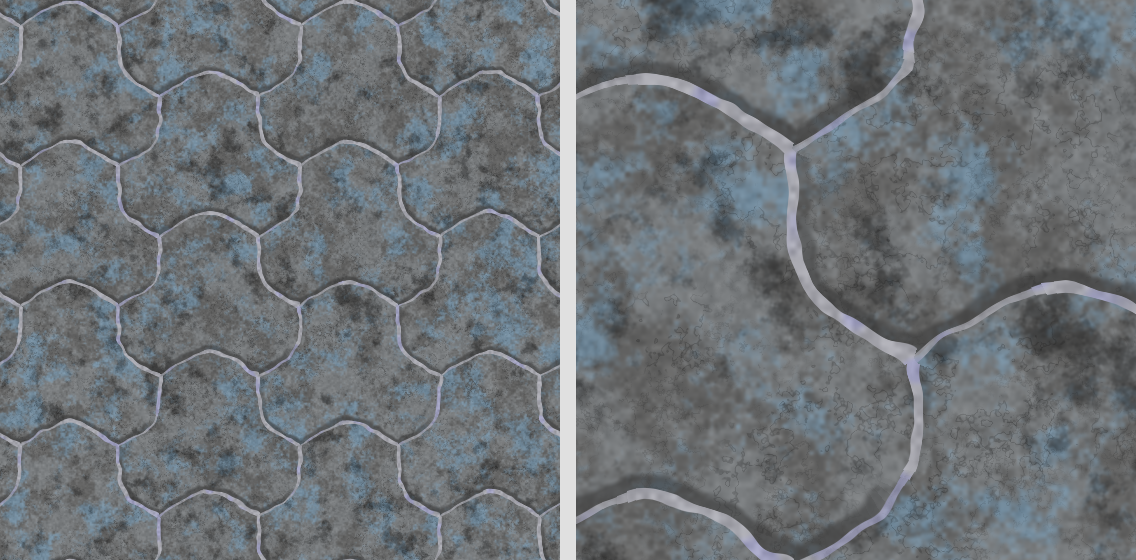
Left, the full canvas; right, a detail of the centre.
Reproduce this pattern procedurally as a Shadertoy shader.

```glsl
#define ROWS 4.0
#define ORIGIN vec2(0.141, 0.818)
#define TOP_WIDTH 0.708
#define BUMP 0.23
#define ROUNDING 3.0
#define STEPS 16
#define MORTAR_HALF 0.0145
#define SHADOW_WIDTH 0.05
#define WOBBLE 0.022
#define SHADOW_DIR vec2(0.35, 0.94)
#define MORTAR_COLOR vec3(0.66, 0.66, 0.69)
#define BLUE_COLOR vec3(0.43, 0.58, 0.69)

struct Joint {
    float side;   // signed distance, positive on the upper side
    vec2 normal;  // points to the upper side
    vec2 tile;    // lattice position of the paver
};

float hash(vec2 p) {
    vec3 q = fract(vec3(p.xyx) * 0.1031);
    q += dot(q, q.yzx + 33.33);
    return fract((q.x + q.y) * q.z);
}

float noise(vec2 p) {
    vec2 i = floor(p), f = fract(p);
    f = f * f * (3.0 - 2.0 * f);
    return mix(mix(hash(i), hash(i + vec2(1, 0)), f.x),
               mix(hash(i + vec2(0, 1)), hash(i + 1.0), f.x), f.y);
}

float fbm(vec2 p) {
    float sum = 0.0, amp = 0.5;
    for (int i = 0; i < 5; i++) {
        sum += amp * noise(p);
        p = mat2(1.6, 1.2, -1.2, 1.6) * p + 7.3;
        amp *= 0.68;
    }
    return sum / 1.335;
}

// Rational curve: nearly straight arms with a rounded corner
vec2 bend(vec2 a, vec2 corner, vec2 b, float t) {
    float u = 1.0 - t;
    vec3 w = vec3(u * u, 2.0 * ROUNDING * u * t, t * t);
    return (a * w.x + corner * w.y + b * w.z) / (w.x + w.y + w.z);
}

// Each lattice cell owns a top bump and two flanks; keep the nearest
Joint nearestJoint(vec2 p) {
    Joint best = Joint(0.0, vec2(0, 1), vec2(0));
    float nearest = 1e3;
    float column = floor(p.x);
    for (int i = -1; i <= 1; i++)
    for (int k = 0; k < 3; k++) {
        float col = column + float(i);
        vec2 q = p - col * vec2(1.0, 0.5);
        float row = floor(q.y - (k == 0 ? 0.1 : -0.25) + 0.5);
        q.y -= row;

        float flank = k == 1 ? 1.0 : -1.0;
        vec2 a = vec2(k == 1 ? TOP_WIDTH : 0.0, 0.0);
        vec2 b = a + vec2(flank * (1.0 - TOP_WIDTH), -0.5);
        vec2 corner = a - vec2(0.0, 0.35);
        vec2 above = vec2(flank, 0.5);
        if (k == 0) {
            b = vec2(TOP_WIDTH, 0.0);
            corner = vec2(0.5 * TOP_WIDTH, BUMP);
            above = vec2(0, 1);
        }
        vec2 start = a;
        for (int s = 1; s <= STEPS; s++) {
            vec2 end = bend(a, corner, b, float(s) / float(STEPS));
            vec2 along = end - start;
            vec2 d = q - start;
            d -= along * clamp(dot(d, along) / dot(along, along), 0.0, 1.0);
            float dist = length(d);
            if (dist < nearest) {
                nearest = dist;
                vec2 n = normalize(vec2(-along.y, along.x)) * (k == 2 ? -1.0 : 1.0);
                float up = dot(d, n) < 0.0 ? -1.0 : 1.0;
                vec2 cell = vec2(col, 0.5 * col + row);
                best = Joint(up * dist, n, up > 0.0 ? cell + above : cell);
            }
            start = end;
        }
    }
    return best;
}

// Thin broken lines along the mid level of the noise
float cracks(vec2 p, float width) {
    return 1.0 - smoothstep(0.0, width, abs(fbm(p) - 0.5));
}

vec3 stone(vec2 p, float tone) {
    float grain = noise(p * 80.0) + noise(p * 42.0) - 1.0;
    float cloud = fbm(p * 6.5) + 0.06 * grain;
    vec3 col = mix(vec3(0.395, 0.395, 0.393), vec3(0.475, 0.487, 0.495), smoothstep(0.33, 0.62, cloud));
    float blue = smoothstep(0.46, 0.74, fbm(p * 5.5 + 31.0) + 0.1 * grain + 0.05 * (tone - 0.5));
    col = mix(col, BLUE_COLOR, 0.62 * blue);
    float blotch = smoothstep(0.53, 0.78, fbm(p * 8.5 + 57.0) + 0.06 * grain);
    float crack = cracks(p * 9.0 + 83.0, 0.025) * smoothstep(0.35, 0.65, noise(p * 5.0 + 11.0));
    crack += 0.6 * cracks(p * 17.0 + 19.0, 0.035) * smoothstep(0.4, 0.7, noise(p * 7.0 + 3.0));
    col *= (1.0 - 0.36 * blotch) * (1.0 - 0.17 * crack);
    return col * (0.99 + 0.03 * tone) + 0.06 * grain;
}

void mainImage(out vec4 fragColor, in vec2 fragCoord) {
    vec2 p = fragCoord / iResolution.y * ROWS;
    float aa = ROWS / iResolution.y;

    // Ragged joint outline
    vec2 ragged = vec2(noise(p * 14.0), noise(p * 14.0 + 40.0)) - 0.5;
    Joint joint = nearestJoint(p - ORIGIN + WOBBLE * ragged);
    float tone = hash(joint.tile * 2.0 + 50.0);
    vec3 col = stone(p + 20.0 * vec2(tone, hash(joint.tile * 2.0 + 90.0)), tone);

    // Shaded bevel on one side of the joint
    float facing = dot(joint.normal, SHADOW_DIR);
    float offset = joint.side * sign(facing);
    float wear = noise(p * 24.0 + 5.0);
    float edge = SHADOW_WIDTH * (0.8 + 0.4 * wear);
    float shadow = smoothstep(-0.005, 0.008, offset) * (1.0 - smoothstep(edge - 0.018 - aa, edge, offset));
    col = mix(col, vec3(0.285) + 0.3 * (col - 0.42), shadow * 0.85 * smoothstep(0.0, 0.7, abs(facing)));

    // Pale mortar, thinner on rising slopes
    float rising = smoothstep(0.1, 0.4, -joint.normal.x * joint.normal.y);
    float halfWidth = MORTAR_HALF * mix(1.0, 0.55, rising) * (0.7 + 0.5 * wear);
    float mortar = 1.0 - smoothstep(halfWidth - aa * 0.6, halfWidth + aa * 0.6, abs(joint.side + 0.003));
    vec3 pale = MORTAR_COLOR + vec3(-0.03, -0.03, 0.07) * smoothstep(0.5, 0.8, noise(p * 14.0));
    pale += 0.14 * (noise(p * 60.0) - 0.5);
    col = mix(col, pale, mortar * mix(0.95, 0.75, rising));

    fragColor = vec4(clamp(col, 0.0, 1.0), 1.0);
}
```
